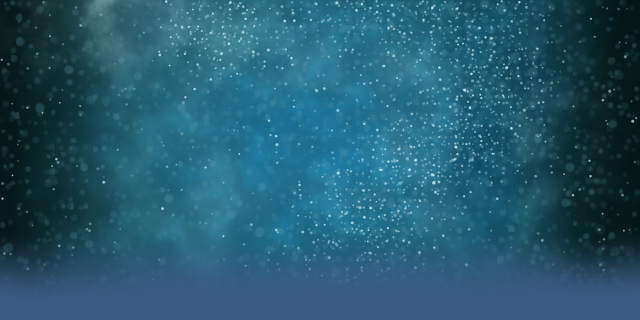
Give the GLSL for this background, as a WebGL 2 fragment shader.

```glsl
#version 300 es
precision highp float;

uniform vec2 u_resolution;
out vec4 fragColor;

const vec3 DARK = vec3(0.015, 0.09, 0.085);
const vec3 TEAL = vec3(0.12, 0.36, 0.42);
const vec3 BLUE = vec3(0.10, 0.47, 0.63);
const vec3 DEEP = vec3(0.02, 0.25, 0.37);
const vec3 MIST = vec3(0.40, 0.66, 0.72);
const vec3 GREY = vec3(0.46, 0.60, 0.60);
const vec3 FLOOR = vec3(0.225, 0.355, 0.51);
const vec3 SPARK = vec3(0.80, 0.95, 0.98);

vec3 hash3(vec2 p) {
  vec3 q = fract(p.xyx * vec3(0.1031, 0.1030, 0.0973));
  q += dot(q, q.yxz + 33.33);
  return fract((q.xxy + q.yzz) * q.zyx);
}

float gradientDot(vec2 cell, vec2 local, vec2 corner) {
  float angle = 6.2832 * hash3(cell + corner).x;
  return dot(vec2(cos(angle), sin(angle)), local - corner);
}

float gradientNoise(vec2 p) {
  vec2 i = floor(p), f = fract(p);
  vec2 w = f * f * f * (f * (f * 6.0 - 15.0) + 10.0);
  vec2 e = vec2(0.0, 1.0);
  return mix(mix(gradientDot(i, f, e.xx), gradientDot(i, f, e.yx), w.x),
             mix(gradientDot(i, f, e.xy), gradientDot(i, f, e.yy), w.x), w.y);
}

float fbm(vec2 p) {
  float sum = 0.0, amplitude = 0.6;
  for (int i = 0; i < 5; i++) {
    sum += amplitude * gradientNoise(p);
    p = mat2(1.6, 1.2, -1.2, 1.6) * p + 7.3;
    amplitude *= 0.5;
  }
  return sum;
}

// Soft elliptical falloff
float glow(vec2 p, vec2 centre, vec2 radius) {
  vec2 d = (p - centre) / radius;
  return exp(-dot(d, d));
}

// Swarm that starts at the top and curls down the right side
float swarm(vec2 p) {
  float d = glow(p, vec2(0.70, 0.92), vec2(0.17, 0.15));
  d += glow(p, vec2(1.26, 0.96), vec2(0.30, 0.16));
  d += glow(p, vec2(1.52, 0.76), vec2(0.15, 0.20));
  d += glow(p, vec2(1.34, 0.51), vec2(0.22, 0.14));
  d += glow(p, vec2(1.12, 0.30), vec2(0.19, 0.15));
  return min(d, 1.0);
}

// One jittered dot per cell, present where the swarm allows it
float dots(vec2 p, float cells, float radius, float blur, float sparse, float dense, float seed) {
  vec2 cell = floor(p * cells);
  vec3 place = hash3(cell + seed);
  vec3 look = hash3(cell + seed + 57.0);
  vec2 centre = (cell + 0.2 + 0.6 * place.xy) / cells;
  float size = radius * mix(0.6, 1.2, look.x);
  float shape = 1.0 - smoothstep(size - blur, size + blur, length(p - centre));
  float present = step(place.z, sparse + dense * swarm(centre));
  return shape * present * mix(0.3, 1.0, look.y * look.y);
}

vec3 backdrop(vec2 p) {
  vec2 warp = 0.10 * vec2(fbm(p * 2.5 + 3.0), fbm(p * 2.5 + 19.0));
  vec2 q = p + warp;
  float cloud = smoothstep(-0.30, 0.45, fbm(q * 4.0));
  float wisps = smoothstep(-0.25, 0.45, fbm(q * 7.0 + 31.0));

  // Dark sides around a lit centre
  float sides = smoothstep(0.0, 0.55, q.x) * (1.0 - smoothstep(1.50, 1.95, q.x));
  vec3 color = mix(DARK, TEAL, sides);
  color = mix(color, BLUE, 0.95 * glow(q, vec2(1.0, 0.53), vec2(0.52, 0.50)));
  color = mix(color, DEEP, 0.75 * glow(q, vec2(1.52, 0.47), vec2(0.13, 0.20)));
  color = mix(color, DEEP, 0.45 * glow(q, vec2(1.56, 0.90), vec2(0.20, 0.25)));

  // Drifting mist
  float mist = glow(q, vec2(1.12, 0.74), vec2(0.30, 0.17));
  mist += 0.8 * glow(q, vec2(1.26, 0.42), vec2(0.22, 0.17));
  mist += 0.7 * glow(q, vec2(0.58, 0.40), vec2(0.30, 0.25));
  mist += 0.7 * glow(q, vec2(0.75, 0.88), vec2(0.25, 0.18));
  color = mix(color, MIST, 0.58 * min(mist, 1.0) * mix(0.15, 1.0, cloud));
  float smoke = glow(q, vec2(0.38, 0.96), vec2(0.27, 0.17));
  color = mix(color, GREY, 0.78 * smoke * mix(0.25, 1.0, wisps));
  color = mix(color, GREY, 0.28 * wisps * glow(q, vec2(1.70, 0.60), vec2(0.16, 0.30)));
  return color * mix(0.90, 1.08, wisps);
}

void main() {
  vec2 p = gl_FragCoord.xy / u_resolution.y;
  p.x *= 2.0 * u_resolution.y / u_resolution.x;
  float pixel = 1.0 / u_resolution.y;
  vec3 color = backdrop(p);

  // Blurred flecks behind sharp sparks
  float soft = 0.0, sharp = 0.0;
  for (int i = 0; i < 3; i++) {
    float k = float(i);
    soft += dots(p, 20.0 + 9.0 * k, 0.013 - 0.003 * k, 0.005, 0.28, 0.45, 11.0 + 83.0 * k);
    sharp += dots(p, 27.0 + 14.0 * k, 0.0042 - 0.0006 * k, 0.8 * pixel, 0.06 - 0.02 * k, 0.55, 29.0 + 71.0 * k);
  }
  color = mix(color, MIST, 0.26 * min(soft, 1.0));

  // Even blue floor rising into the scene
  float ground = 1.0 - smoothstep(0.06, 0.29, p.y + 0.04 * fbm(p * 3.0));
  color = mix(color, FLOOR, ground);
  float fade = smoothstep(0.08, 0.26, p.y);
  color = mix(color, SPARK, 0.85 * min(sharp, 1.0) * fade);
  fragColor = vec4(color, 1.0);
}
```
